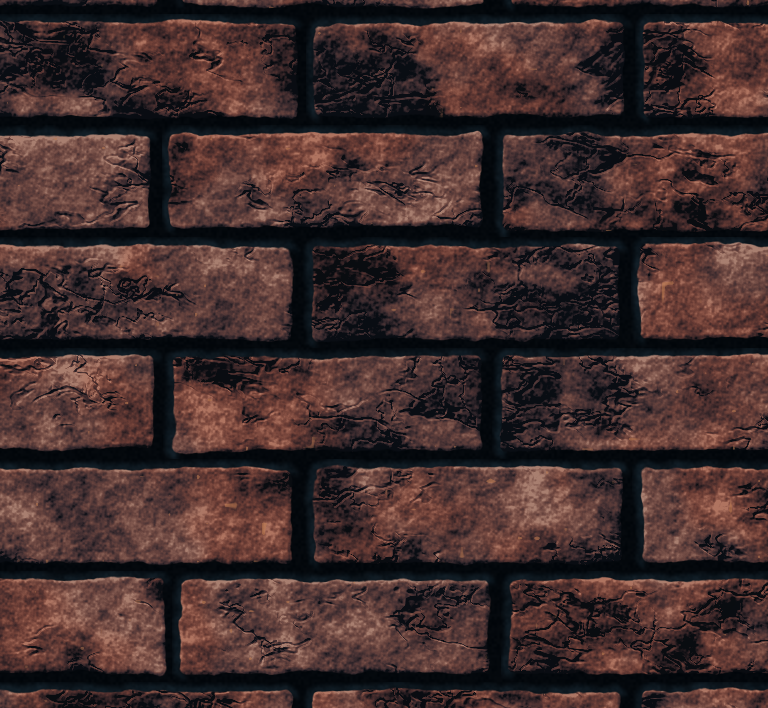
Reproduce this texture procedurally as a Shadertoy shader.

```glsl
// Weathered dark brown brick wall in running bond with deep shadowed joints.

const vec2 CELL = vec2(0.4647, 0.1572);        // brick plus joint, in canvas heights
const vec2 BRICK_HALF = vec2(0.2205, 0.0672);
const vec2 TO_LIGHT = vec2(-0.5, 0.866);
const vec3 JOINT_SHADOW = vec3(0.012, 0.028, 0.045);
const vec3 JOINT_LIT = vec3(0.07, 0.12, 0.155);
const vec3 CLAY[6] = vec3[6](
    vec3(0.035, 0.05, 0.075), vec3(0.18, 0.14, 0.16), vec3(0.29, 0.20, 0.205),
    vec3(0.40, 0.26, 0.24), vec3(0.51, 0.35, 0.31), vec3(0.66, 0.50, 0.44));

float hash(vec2 p) {
    vec3 q = fract(p.xyx * 0.1031);
    q += dot(q, q.yzx + 33.33);
    return fract((q.x + q.y) * q.z);
}

float noise(vec2 p) {
    vec2 i = floor(p), f = fract(p);
    f = f * f * (3.0 - 2.0 * f);
    return mix(mix(hash(i), hash(i + vec2(1, 0)), f.x),
               mix(hash(i + vec2(0, 1)), hash(i + vec2(1, 1)), f.x), f.y);
}

float fbm(vec2 p) {
    float sum = 0.0, amp = 0.533;
    for (int i = 0; i < 4; i++) {
        sum += amp * noise(p);
        p = mat2(1.6, 1.2, -1.2, 1.6) * p + 7.3;
        amp *= 0.5;
    }
    return sum;
}

// Thin wandering lines where warped noise crosses its middle level
float cracks(vec2 p, float width) {
    vec2 warp = vec2(fbm(p * 1.3 + 3.1), fbm(p * 1.3 + 19.7)) - 0.5;
    return 1.0 - smoothstep(0.2 * width, width, abs(fbm(p + 1.4 * warp) - 0.5));
}

float fissures(vec2 p, float wear) {
    float large = cracks(p * vec2(9.0, 17.0), 0.035) * smoothstep(0.42, 0.56, wear);
    float small = cracks(p * vec2(24.0, 33.0) + 5.0, 0.045) * smoothstep(0.48, 0.64, wear);
    return max(large, 0.8 * small);
}

float relief(vec2 p, float wear) {
    return 0.6 * fbm(p * vec2(20.0, 28.0)) + 0.28 * fbm(p * 90.0)
         - 0.22 * fissures(p, wear);
}

float roundedBox(vec2 p, vec2 halfSize, float radius) {
    vec2 d = abs(p) - halfSize + radius;
    return length(max(d, 0.0)) + min(max(d.x, d.y), 0.0) - radius;
}

vec3 clayRamp(float tone) {
    tone = clamp(tone, 0.0, 4.99);
    int i = int(tone);
    return mix(CLAY[i], CLAY[i + 1], fract(tone));
}

// q: position in the brick, s: noise position, rim: signed edge light
vec3 brickColor(vec2 q, vec2 s, vec2 halfSize, float rim, float age) {
    float wear = fbm(s * vec2(8.0, 13.0));
    float ends = smoothstep(0.65, 1.0, abs(q.x) / halfSize.x);
    float soot = smoothstep(0.47, 0.68, wear + 0.06 * ends + 0.12 * (age - 0.5));
    float dust = smoothstep(0.48, 0.68, fbm(s * vec2(10.0, 15.0) + 41.0));
    float grain = 0.6 * noise(s * 290.0) + 0.4 * noise(s * 150.0) - 0.5;
    float slope = 12.0 * (relief(s, wear) - relief(s + 0.003 * TO_LIGHT, wear));

    float tone = 2.65 + 0.5 * (0.5 - age);
    tone += 3.6 * (fbm(s * 30.0 + 11.0) - 0.5) + 2.6 * grain;
    tone += clamp(slope, -1.3, 1.3) + 1.1 * dust - 1.9 * soot;
    tone += 1.9 * rim - 1.7 * fissures(s, wear);

    // Burnt red tint and rare pale mineral specks
    float rust = smoothstep(0.4, 0.65, fbm(s * 7.0 + 83.0));
    vec3 color = clayRamp(tone) * mix(vec3(1.0), vec3(1.04, 0.91, 0.86), rust);
    float speck = smoothstep(0.95, 0.98, noise(s * 75.0)) * (1.0 - soot);
    return mix(color, vec3(0.72, 0.47, 0.31), 0.6 * speck);
}

void mainImage(out vec4 fragColor, in vec2 fragCoord) {
    float px = 1.0 / iResolution.y;
    vec2 p = fragCoord * px;

    // Running bond, counted downward, with a small drift per row
    float y = (1.0 - p.y - 0.0198) / CELL.y;
    float row = floor(y);
    float shift = mix(0.428, 0.2345, mod(row, 2.0));
    shift += 0.018 * (hash(vec2(row, 31.0)) - 0.5);
    float x = (p.x - shift) / CELL.x;
    vec2 id = vec2(floor(x), row);
    vec2 q = vec2(fract(x) - 0.5, 0.5 - fract(y)) * CELL;

    // Each brick has its own place, tilt and size
    vec2 vary = vec2(hash(id + 5.0), hash(id + 23.0));
    q += (vary - 0.5) * vec2(0.005, 0.003);
    q.y += q.x * 0.014 * (hash(id + 47.0) - 0.5);
    vec2 halfSize = BRICK_HALF - vec2(0.004, 0.002) * vary.yx;
    vec2 s = q + 60.0 * vary;

    // Ragged outline, lit on its upper left and shaded on its lower right
    float box = roundedBox(q, halfSize, 0.008);
    float ragged = 0.008 * (fbm(s * 45.0) - 0.5) + 0.009 * (fbm(s * 16.0 + 9.0) - 0.5);
    float d = box + ragged;
    float facing = (roundedBox(q + 0.002 * TO_LIGHT, halfSize, 0.008) - box) / 0.002;
    float rim = facing * smoothstep(-0.007, -0.001, d);

    // Joint: a faint teal strip on the sunny side of each brick
    float clear = smoothstep(0.0, 0.012, roundedBox(q - vec2(0.011, -0.012), halfSize, 0.008));
    float lit = clear * (1.0 - smoothstep(0.003, 0.015, d));
    vec3 joint = mix(JOINT_SHADOW, JOINT_LIT, lit * (0.25 + 0.9 * fbm(p * 70.0)));
    joint += 0.02 * (noise(p * 260.0) - 0.5);

    vec3 brick = brickColor(q, s, halfSize, rim, hash(id + 71.0));
    vec3 color = mix(joint, brick, smoothstep(px, -px, d));
    fragColor = vec4(clamp(color, 0.0, 1.0), 1.0);
}
```
